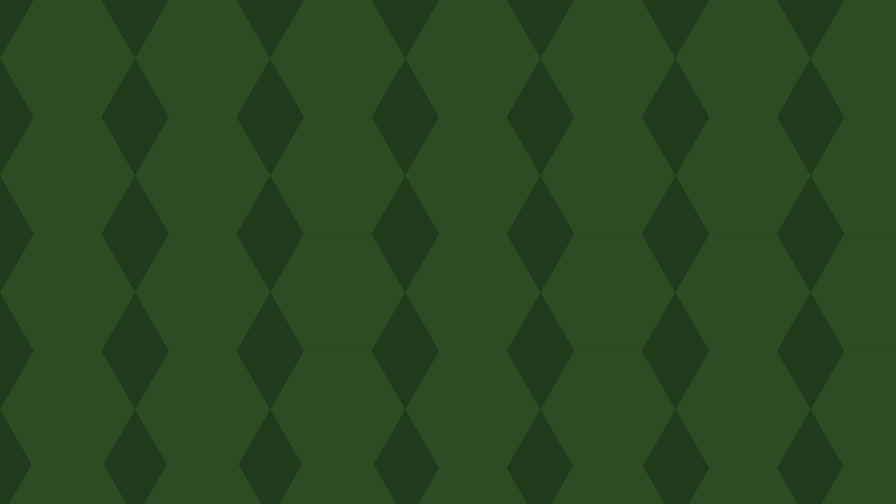
Reproduce this pattern procedurally as a Shadertoy shader.

```glsl
// Flat-topped green hexagons in straight columns, with dark diamonds between them.
#define HEX_COLOR vec3(0.168, 0.302, 0.140)
#define GAP_COLOR vec3(0.126, 0.227, 0.110)
#define RADIUS 0.13403      // centre to side corner, in canvas heights
#define LAST_ROW 4.0        // row cut by the lower edge
#define LIFT 0.0080         // upward slip of hexagons in the last row
#define SEAM 0.0004         // largest random inset along an edge

const float APOTHEM = RADIUS * 0.8660254;
const vec2 PITCH = 2.0 * vec2(RADIUS, APOTHEM);

float hash(vec2 p) {
    return fract(sin(dot(p, vec2(127.1, 311.7))) * 43758.5453);
}

// Signed distance to the edges of a flat-topped hexagon
float hexagon(vec2 p) {
    p = abs(p);
    return max(p.y, dot(p, vec2(0.8660254, 0.5))) - APOTHEM;
}

// Slip of one hexagon: strongest in the first three columns, then every other one
float slip(vec2 cell) {
    float amount = cell.x < 3.0 ? 1.8 : 1.0 - mod(cell.x, 2.0);
    return cell.y == LAST_ROW ? LIFT * amount : 0.0;
}

void mainImage(out vec4 fragColor, in vec2 fragCoord) {
    float pixel = 1.0 / iResolution.y;
    // Rows are counted from the upper edge down
    vec2 p = vec2(fragCoord.x, iResolution.y - fragCoord.y) * pixel;
    vec2 home = floor(p / PITCH);

    // Layer the hexagons of this row and its neighbours
    float gap = 1.0;
    for (float row = -1.0; row <= 1.0; row++) {
        vec2 cell = home + vec2(0.0, row);
        vec2 center = (cell + 0.5) * PITCH - vec2(0.0, slip(cell));
        float inset = SEAM * pow(hash(cell), 4.0);
        float d = hexagon(p - center) + inset;
        gap *= smoothstep(-0.6 * pixel, 0.6 * pixel, d);
    }

    fragColor = vec4(mix(HEX_COLOR, GAP_COLOR, gap), 1.0);
}
```
